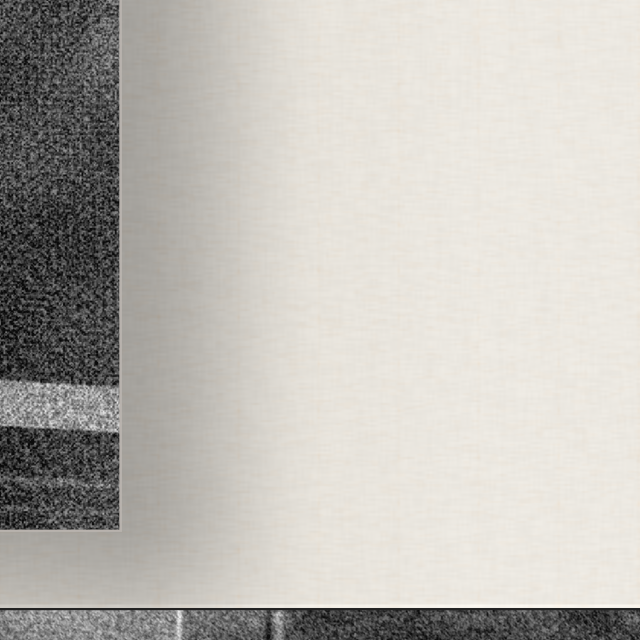
Write a WebGL 2 fragment shader that draws this background.

```glsl
#version 300 es
precision highp float;
// Pale woven paper with a shadowed, grainy dark panel at left and a grainy strip along the bottom.

uniform vec2 u_resolution;
out vec4 fragColor;

float hash(vec2 p) {
    return fract(sin(dot(p, vec2(127.1, 311.7))) * 43758.5453);
}

float noise(vec2 p) {
    vec2 i = floor(p), f = fract(p);
    f = f * f * (3.0 - 2.0 * f);
    return mix(mix(hash(i), hash(i + vec2(1, 0)), f.x),
               mix(hash(i + vec2(0, 1)), hash(i + vec2(1, 1)), f.x), f.y);
}

// Soft-edged step and band, one pixel wide at the edges
float edge(float at, float v) {
    float w = 0.6 / u_resolution.y;
    return smoothstep(at - w, at + w, v);
}

float band(float lo, float hi, float v) {
    return edge(lo, v) * (1.0 - edge(hi, v));
}

float glow(float centre, float width, float v) {
    float d = (v - centre) / width;
    return exp(-d * d);
}

// Coarse and fine film grain, centred on zero
float grain(vec2 p) {
    return 0.65 * noise(p * 310.0) + 0.45 * noise(p.yx * 420.0 + 17.0) - 0.55;
}

vec3 paper(vec2 p) {
    // Cast shadow, fading to the right and downwards
    float shade = (1.0 - smoothstep(0.17, 0.52, p.x)) * smoothstep(-0.15, 0.22, p.y);
    vec3 lit = mix(vec3(0.905, 0.89, 0.86), vec3(0.925, 0.912, 0.885), smoothstep(0.45, 0.8, p.x));
    vec3 colour = mix(lit, vec3(0.64, 0.63, 0.61), shade);

    // Woven threads, with warm flecks repeating on a tile
    float weft = noise(p * vec2(55.0, 260.0)) - 0.5;
    float warp = noise(p * vec2(260.0, 50.0) + 31.0) - 0.5;
    colour += 0.020 * weft + 0.012 * warp;
    vec2 tile = abs(fract((p - vec2(0.123, 0.068)) / vec2(0.125, 0.0727) + 0.5) - 0.5);
    float seam = glow(0.0, 0.02, tile.x) * (0.4 + glow(0.0, 0.06, tile.y));
    float fleck = smoothstep(0.55, 0.9, noise(p * vec2(70.0, 190.0) + 9.0));
    return colour - vec3(0.0, 0.012, 0.024) * (seam + 0.7 * fleck);
}

vec3 panel(vec2 p) {
    // Dark field with broad cloudy patches
    float tone = 0.17 + 0.15 * noise(p * vec2(9.0, 8.0) + 4.0);
    tone += 0.15 * glow(0.19, 0.08, p.x) * glow(0.93, 0.09, p.y);

    // Sloping pale bar and thin streaks below it
    float slope = p.y + 0.06 * p.x;
    float bar = smoothstep(0.332, 0.338, slope) * (1.0 - smoothstep(0.403, 0.409, slope));
    tone = mix(tone, 0.60, bar);
    tone += 0.17 * glow(0.252, 0.007, slope) + 0.10 * glow(0.207, 0.006, slope);
    return vec3(clamp(tone + 0.62 * grain(p), 0.04, 0.9));
}

vec3 strip(vec2 p) {
    // Tone falls from grey at left to charcoal at right
    float tone = mix(0.56, 0.40, smoothstep(0.26, 0.30, p.x));
    tone = mix(tone, 0.27, smoothstep(0.42, 0.48, p.x));
    tone += 0.16 * (noise(vec2(p.x * 14.0, p.y * 30.0)) - 0.5);

    // Bright and dark upright lines
    tone += 0.35 * glow(0.280, 0.004, p.x) + 0.22 * glow(0.436, 0.006, p.x);
    tone -= 0.25 * glow(0.420, 0.005, p.x);
    float hatch = noise(vec2(p.x + p.y, p.y - p.x) * vec2(290.0, 150.0)) - 0.5;
    tone += 0.35 * grain(p) + 0.24 * hatch;
    return vec3(clamp(mix(tone, 0.13, edge(0.0465, p.y)), 0.05, 0.92));
}

void main() {
    vec2 p = gl_FragCoord.xy / u_resolution;
    vec3 colour = paper(p);

    // Panel with a thin pale rim
    float rim = (1.0 - edge(0.1905, p.x)) * edge(0.1690, p.y);
    float inside = (1.0 - edge(0.1865, p.x)) * edge(0.1725, p.y);
    colour = mix(colour, vec3(0.72, 0.70, 0.68), rim);
    colour = mix(colour, panel(p), inside);

    // Bottom strip under a light line
    colour += 0.05 * band(0.0500, 0.0555, p.y);
    colour = mix(strip(p), colour, edge(0.0500, p.y));
    fragColor = vec4(clamp(colour, 0.0, 1.0), 1.0);
}
```
